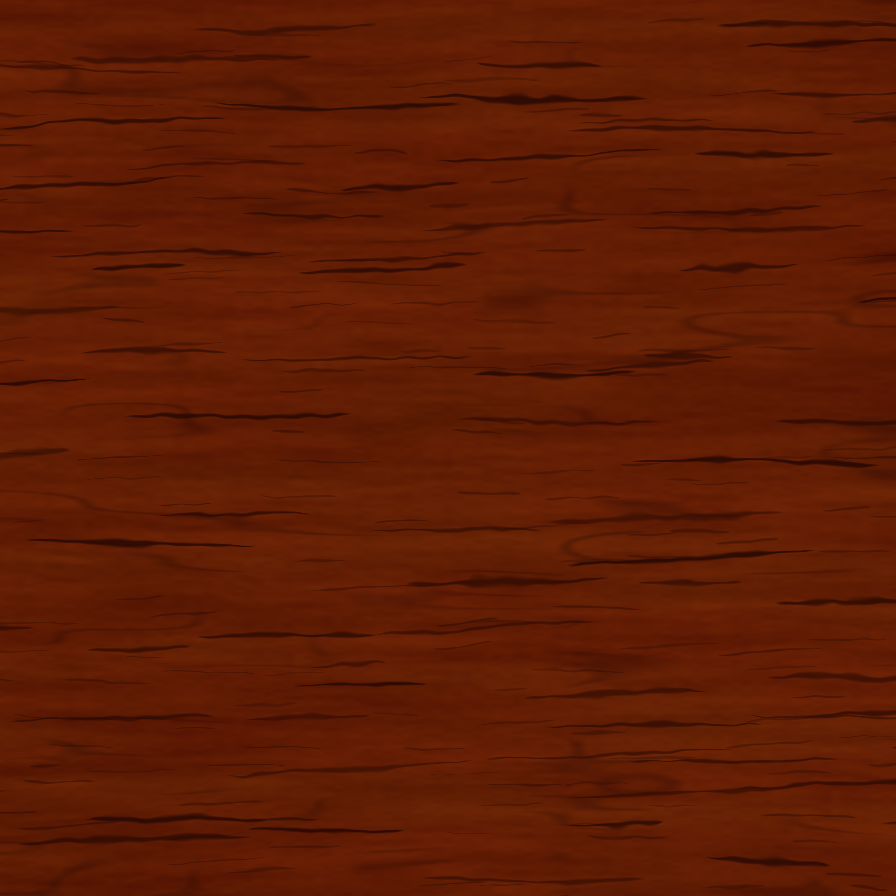
Give the GLSL for this texture, as a Shadertoy shader.

```glsl
float hash(vec2 p) {
    return fract(sin(dot(p, vec2(127.1, 311.7))) * 43758.5453);
}

float noise(vec2 p) {
    vec2 cell = floor(p);
    vec2 f = fract(p);
    f = f * f * (3.0 - 2.0 * f);
    float bottom = mix(hash(cell), hash(cell + vec2(1, 0)), f.x);
    float top = mix(hash(cell + vec2(0, 1)), hash(cell + vec2(1, 1)), f.x);
    return mix(bottom, top, f.y);
}

// Long, slightly tilted dark pores scattered one per grid cell
float pores(vec2 p, vec2 cellSize, float chance, float maxLength, float maxWidth, float seed) {
    vec2 home = floor(p / cellSize);
    float wobble = 0.006 * (noise(p * vec2(14.0, 6.0) + seed) - 0.5)
                 + 0.003 * (noise(p * vec2(55.0, 30.0) + seed) - 0.5);
    float ragged = mix(0.45, 1.3, noise(p * vec2(45.0, 160.0) + seed));
    float ink = 0.0;
    for (int j = -1; j <= 1; j++) {
        for (int i = -1; i <= 1; i++) {
            vec2 cell = home + vec2(i, j);
            vec2 key = cell + seed;
            if (hash(key + 3.1) > chance) continue;
            vec2 jitter = vec2(hash(key + 7.3), hash(key + 11.9));
            vec2 q = p - (cell + jitter) * cellSize;
            float halfLength = maxLength * mix(0.3, 1.0, hash(key + 17.7));
            float halfWidth = maxWidth * mix(0.45, 1.0, hash(key + 23.3));
            float tilt = mix(-0.03, 0.07, hash(key + 29.1));
            float along = q.x / halfLength;
            float taper = sqrt(max(1.0 - along * along, 0.0));
            float swell = mix(0.35, 1.3, noise(vec2(q.x * 28.0, key.y + key.x * 5.0)));
            float across = abs(q.y - tilt * q.x + wobble);
            float d = across / (halfWidth * taper * swell * ragged + 0.0002);
            float strength = mix(0.55, 1.0, hash(key + 31.7)) * smoothstep(0.0, 0.5, taper);
            ink = max(ink, strength * (1.0 - smoothstep(0.25, 1.25, d)));
        }
    }
    return ink;
}

// Layered fibre brightness, from broad bands down to fine speckle
float fibres(vec2 p) {
    float bands = noise(p * vec2(2.0, 9.0));
    float streaks = noise(p * vec2(5.0, 55.0) + 13.0);
    float threads = noise(p * vec2(14.0, 140.0) + 29.0);
    float speckle = noise(p * vec2(90.0, 250.0) + 41.0);
    float sum = 0.28 * bands + 0.32 * streaks + 0.25 * threads + 0.15 * speckle;
    return 0.5 + 1.7 * (sum - 0.5);
}

// Thin meandering lines between the fibres
float hairlines(vec2 p) {
    float ridge = abs(noise(p * vec2(7.0, 48.0) + 57.0) - 0.5);
    float mask = smoothstep(0.45, 0.8, noise(p * vec2(9.0, 30.0) + 71.0));
    return mask * (1.0 - smoothstep(0.0, 0.09, ridge));
}

void mainImage(out vec4 fragColor, in vec2 fragCoord) {
    const vec3 shadedWood = vec3(0.335, 0.086, 0.008);
    const vec3 litWood = vec3(0.435, 0.143, 0.021);
    const vec3 poreBrown = vec3(0.145, 0.028, 0.010);

    vec2 uv = fragCoord / iResolution.y;

    // Gentle bending of the grain
    vec2 p = uv;
    p.y += 0.018 * (noise(uv * vec2(2.5, 4.0) + 5.0) - 0.5);
    p.y += 0.005 * (noise(uv * vec2(10.0, 14.0) + 9.0) - 0.5);

    vec3 color = mix(shadedWood, litWood, fibres(p));

    // Reddish variation along the fibres
    float redness = noise(p * vec2(4.0, 32.0) + 83.0) - 0.5;
    color.g -= 0.016 * redness;

    // Hairlines, faint short pores, then the deep long pores
    color = mix(color, poreBrown, 0.28 * hairlines(p));
    float faint = pores(p, vec2(0.13, 0.024), 0.5, 0.06, 0.0026, 19.0);
    float deep = pores(p, vec2(0.25, 0.042), 0.72, 0.14, 0.0056, 47.0);
    color = mix(color, poreBrown, 0.45 * faint);
    color = mix(color, poreBrown, 0.88 * deep);

    fragColor = vec4(color, 1.0);
}
```
